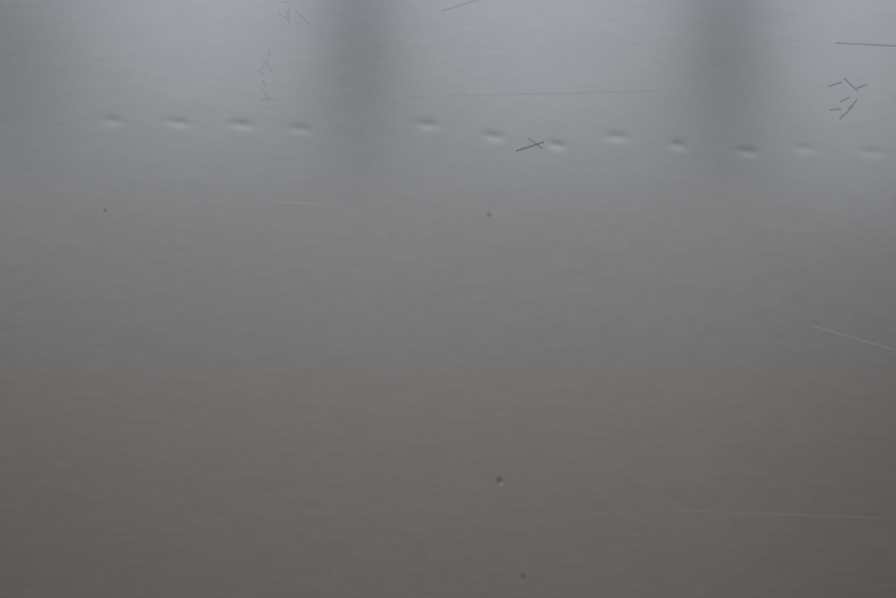
Give the GLSL for this texture, as a WebGL 1 fragment shader.

```glsl
precision highp float;
uniform vec2 u_resolution;

#define FLOOR_TONE vec3(0.376, 0.364, 0.352)
#define RISE_LINEAR vec3(0.150, 0.167, 0.184)
#define RISE_CURVED vec3(0.060, 0.068, 0.080)
#define GLOW_TINT vec3(0.050, 0.054, 0.062)
#define BAND_DEPTH 0.085
#define SIDE_SHADE 0.034
#define DENT_COUNT 13
#define DENT_STRENGTH 0.070
#define SCRIBBLE_COUNT 7
#define MARK_DEPTH 0.14
#define GRAIN 0.010

float hash(vec2 p) {
  vec3 q = fract(p.xyx * 0.1031);
  q += dot(q, q.yzx + 33.33);
  return fract((q.x + q.y) * q.z);
}

float noise(vec2 p) {
  vec2 i = floor(p), f = fract(p);
  f = f * f * (3.0 - 2.0 * f);
  return mix(mix(hash(i), hash(i + vec2(1.0, 0.0)), f.x),
             mix(hash(i + vec2(0.0, 1.0)), hash(i + 1.0), f.x), f.y);
}

float bump(float d, float width) {
  d /= width;
  return exp(-d * d);
}

// Soft line from a to b, fading instead of thinning below a pixel
float stroke(vec2 p, vec2 a, vec2 b, float width) {
  vec2 pa = p - a, ba = b - a;
  float d = length(pa - ba * clamp(dot(pa, ba) / dot(ba, ba), 0.0, 1.0));
  float aa = 1.0 / u_resolution.y;
  return (1.0 - smoothstep(width, width + aa, d)) * min(1.0, width / aa + 0.4);
}

float speck(vec2 p, vec2 centre, float radius) {
  return exp(-dot(p - centre, p - centre) / (radius * radius));
}

// Row of pressed dents: bright lower lip, dark upper lip
float dents(vec2 p) {
  float light = 0.0;
  for (int i = 0; i < DENT_COUNT; i++) {
    float n = float(i);
    float present = step(0.5, abs(n - 4.0));
    vec2 centre = vec2(0.19 + 0.1055 * n, 0.802 - 0.0047 * n);
    centre += (vec2(hash(vec2(n, 3.1)), hash(vec2(n, 8.7))) - 0.5) * vec2(0.012, 0.026);
    vec2 size = vec2(mix(0.013, 0.024, hash(vec2(n, 5.3))), 0.0075);
    vec2 q = (p - centre) / size;
    q.y += 0.25 * q.x;
    light += present * mix(0.5, 1.1, hash(vec2(n, 1.9))) * -q.y * exp(-dot(q, q)) * 1.8;
  }
  return light;
}

// Cluster of short scratches scattered around a centre
float scribble(vec2 p, vec2 centre, vec2 spread, float seed) {
  float ink = 0.0;
  for (int i = 0; i < SCRIBBLE_COUNT; i++) {
    vec2 key = vec2(float(i) * 1.7, seed);
    vec2 a = centre + (vec2(hash(key), hash(key + 4.3)) - 0.5) * spread;
    vec2 b = a + (vec2(hash(key + 7.9), hash(key + 2.1)) - 0.5) * 0.045;
    ink = max(ink, stroke(p, a, b, 0.0007));
  }
  return ink;
}

void main() {
  vec2 uv = gl_FragCoord.xy / u_resolution;
  vec2 p = gl_FragCoord.xy / u_resolution.y;

  // Wall shading, cool above and warm below, darker to the sides
  vec3 colour = FLOOR_TONE + RISE_LINEAR * uv.y + RISE_CURVED * uv.y * uv.y;
  float side = 2.0 * uv.x - 1.0;
  colour += SIDE_SHADE * (0.30 - side * side) * (1.0 - 0.6 * smoothstep(0.5, 0.9, uv.y));

  // Window glow, its lower edge dropping towards the right
  float edge = mix(0.77, 0.68, smoothstep(0.3, 1.0, uv.x));
  float lit = smoothstep(edge - 0.15, edge + 0.15, uv.y);
  float panes = bump(uv.x - 0.23, 0.13) + bump(uv.x - 0.60, 0.15) + bump(uv.x - 0.95, 0.10);
  colour += GLOW_TINT * lit * (panes - 0.25);

  // Dark upright bands between the panes
  float bands = bump(uv.x - 0.40, 0.050) + bump(uv.x - 0.81, 0.054) + 0.8 * bump(uv.x, 0.08);
  colour -= BAND_DEPTH * bands * smoothstep(0.60, 0.98, uv.y);
  colour -= 0.014 * smoothstep(0.75, 1.0, uv.x) * (1.0 - smoothstep(0.3, 0.7, uv.y));

  // Dents and pale hairlines
  float relief = DENT_STRENGTH * dents(p);
  relief += 0.035 * stroke(p, vec2(1.36, 0.455), vec2(1.50, 0.414), 0.0008);
  relief += 0.015 * stroke(p, vec2(1.13, 0.147), vec2(1.50, 0.133), 0.0010);
  relief += 0.015 * stroke(p, vec2(0.46, 0.662), vec2(0.53, 0.660), 0.0012);

  // Dark scratches and specks
  float ink = 0.8 * scribble(p, vec2(1.415, 0.838), vec2(0.04, 0.05), 6.0);
  ink += 0.25 * scribble(p, vec2(0.44, 0.86), vec2(0.03, 0.08), 11.0);
  ink += 0.30 * scribble(p, vec2(0.48, 0.98), vec2(0.03, 0.04), 17.0);
  ink += 0.8 * stroke(p, vec2(0.865, 0.748), vec2(0.908, 0.762), 0.0010);
  ink += 0.6 * stroke(p, vec2(0.885, 0.768), vec2(0.906, 0.752), 0.0008);
  ink += 0.4 * stroke(p, vec2(0.74, 0.982), vec2(0.80, 1.0), 0.0007);
  ink += 0.6 * stroke(p, vec2(1.40, 0.928), vec2(1.50, 0.923), 0.0008);
  ink += 0.14 * stroke(p, vec2(0.68, 0.838), vec2(1.10, 0.848), 0.0008);
  ink += 0.7 * speck(p, vec2(0.835, 0.198), 0.005) + 0.6 * speck(p, vec2(0.176, 0.648), 0.003);
  ink += 0.6 * speck(p, vec2(0.818, 0.641), 0.004) + 0.4 * speck(p, vec2(0.875, 0.037), 0.004);
  relief += 0.06 * speck(p, vec2(0.838, 0.190), 0.004);

  // Brushed paint texture
  float paint = noise(p * vec2(30.0, 150.0)) + noise(p * 240.0) - 1.0;
  colour += relief - MARK_DEPTH * min(ink, 1.0) + GRAIN * paint;
  gl_FragColor = vec4(clamp(colour, 0.0, 1.0), 1.0);
}
```
